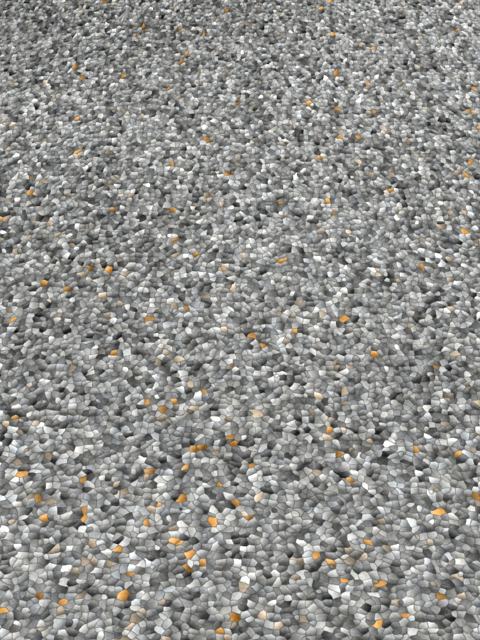
A WebGL 2 fragment shader for this texture:

```glsl
#version 300 es
precision highp float;
// A slope of crushed grey stone receding from the viewer, with rare ochre chips.
// Stones are cells of a stretched, angular Voronoi pattern on a perspective
// plane; each has its own tone, tilt and grain, with dark gaps between stones.

uniform vec2 u_resolution;
out vec4 fragColor;

const float STONES_ACROSS = 56.0;  // along the lower edge
const float RECESSION = 0.41;      // how quickly stones shrink upward
const float FLATTEN = 1.2;         // vertical squash of the stones
const float JITTER = 0.85;
const float SOFTNESS = 0.0029;     // filter width, in canvas widths
const float MEAN_TONE = 0.595;
const float TONE_SPREAD = 0.35;
const float FACET_CONTRAST = 0.17;
const float GRAIN_CONTRAST = 0.11;
const float GAP_WIDTH = 0.24;
const float WHITE_CHANCE = 0.03;
const float BEIGE_CHANCE = 0.035;
const float OCHRE_CHANCE = 0.012;
const vec3 GREY = vec3(1.0, 0.997, 0.972);
const vec3 COOL = vec3(0.975, 1.0, 1.015);
const vec3 BEIGE = vec3(1.10, 1.0, 0.87);
const vec3 OCHRE = vec3(0.76, 0.56, 0.31);
const vec3 GAP = vec3(0.235, 0.235, 0.23);
const int TAPS = 3;

vec3 hash3(vec2 p) {
    vec3 q = fract(vec3(p.xyx) * vec3(0.1031, 0.1030, 0.0973));
    q += dot(q, q.yxz + 33.33);
    return fract((q.xxy + q.yzz) * q.zyx);
}

float noise(vec2 p) {
    vec2 i = floor(p), f = fract(p);
    f = f * f * (3.0 - 2.0 * f);
    return mix(mix(hash3(i).x, hash3(i + vec2(1, 0)).x, f.x),
               mix(hash3(i + vec2(0, 1)).x, hash3(i + vec2(1, 1)).x, f.x), f.y);
}

// Canvas point to stone plane: one cell per stone
vec2 toPlane(vec2 p) {
    float depth = 1.0 - RECESSION * p.y;
    return STONES_ACROSS * vec2((p.x - 0.5) / depth + 2.0,
                                FLATTEN * (1.0 - log(depth) / RECESSION));
}

// Angular, elongated distance from a stone's centre
float stoneDistance(vec2 offset, vec3 shape, float lean) {
    float angle = (shape.x - 0.5) * 2.6 + lean;
    float c = cos(angle), s = sin(angle);
    float stretch = sqrt(1.0 + 0.8 * shape.y);
    vec2 q = mat2(c, -s, s, c) * offset * vec2(1.0 / stretch, stretch);
    vec2 a = abs(q);
    float hexagon = max(a.x * 0.87 + a.y * 0.5, a.y);
    return mix(length(q), hexagon, 0.6) / (0.75 + 0.5 * shape.z);
}

vec3 gravel(vec2 p, float lean) {
    vec2 plane = toPlane(p);
    vec2 cell = floor(plane);
    vec2 id = cell, local = vec2(0.0);
    float nearest = 9.0, second = 9.0;
    for (int j = -1; j <= 1; j++) {
        for (int i = -1; i <= 1; i++) {
            vec2 c = cell + vec2(i, j);
            vec2 offset = plane - c - 0.5 - JITTER * (hash3(c).xy - 0.5);
            float d = stoneDistance(offset, hash3(c + 171.3), lean);
            if (d < nearest) {
                second = nearest;
                nearest = d;
                id = c;
                local = offset;
            } else {
                second = min(second, d);
            }
        }
    }

    // Tone of the stone, its lit facet and its grain
    vec3 tone = hash3(id + 57.7);
    vec3 kind = hash3(id + 311.9);
    float facetAngle = 6.2832 * tone.z;
    float facet = dot(local, vec2(cos(facetAngle), sin(facetAngle)) + vec2(-0.2, 0.7));
    float light = MEAN_TONE + TONE_SPREAD * (tone.x + tone.y - 1.0);
    light += 0.2 * step(1.0 - WHITE_CHANCE, kind.y);
    float relief = FACET_CONTRAST * clamp(facet * 1.6, -1.0, 1.0)
                 + GRAIN_CONTRAST * (noise(plane * 3.7) - 0.5);

    // Rare warm stones, more visible near the viewer
    float near = 1.4 - 0.75 * p.y;
    vec3 color = mix(GREY, COOL, kind.z * kind.z) * light;
    if (kind.x < BEIGE_CHANCE * near) color = BEIGE * max(light, 0.58);
    if (kind.x < OCHRE_CHANCE * near) color = OCHRE * (0.85 + 0.4 * tone.x);
    color += relief;

    // Dark gaps, deeper beside some stones than others
    float body = smoothstep(0.0, GAP_WIDTH, second - nearest + 0.06);
    float gapDepth = 0.45 + 0.5 * noise(plane * 0.9 + 40.0);
    return mix(color, GAP, (1.0 - body) * gapDepth);
}

void main() {
    vec2 p = gl_FragCoord.xy / u_resolution.x;
    float pixel = 1.0 / u_resolution.x;
    float width = max(SOFTNESS, pixel);

    // Stones lean uphill toward the upper left
    float farLeft = smoothstep(0.75, 1.35, p.y) * (1.0 - smoothstep(0.1, 0.8, p.x));
    float lean = 0.7 * farLeft;

    vec3 color = vec3(0.0);
    for (int j = 0; j < TAPS; j++) {
        for (int i = 0; i < TAPS; i++) {
            vec2 tap = (vec2(i, j) + 0.5) / float(TAPS) - 0.5;
            color += gravel(p + tap * width, lean);
        }
    }
    color /= float(TAPS * TAPS);

    // Broad undulations of the slope
    vec2 slope = vec2(p.x + 0.4 * p.y, p.y - 0.35 * p.x);
    float swell = noise(slope * vec2(2.0, 5.0) + 7.0) - 0.5;
    color += 0.06 * swell - 0.05 * farLeft * smoothstep(1.1, 1.33, p.y);
    fragColor = vec4(clamp(color, 0.0, 1.0), 1.0);
}
```
